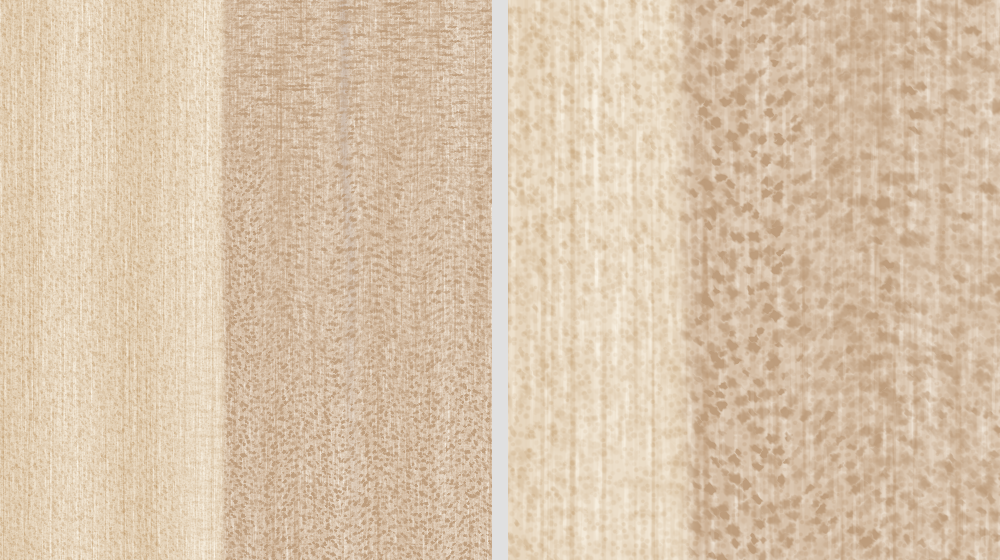
Left: the whole. Right: its middle third, enlarged.
Give the GLSL for this texture, as a WebGL 1 fragment shader.

```glsl
precision highp float;
// Two joined boards of pale wood: creamy straight grain on the left, pinker
// flecked grain on the right. Flecks, fibres and pores are all scattered
// ellipses from one cellular function; layered sines vary the broad tone.
uniform vec2 u_resolution;

vec3 hash3(vec2 c) {
  vec3 k = vec3(dot(c, vec2(127.1, 311.7)), dot(c, vec2(269.5, 183.3)), dot(c, vec2(419.2, 371.9)));
  return fract(sin(k) * 43758.545);
}

// Smooth variation in about -1..1 from warped sines.
float waves(vec2 p) {
  return 0.5 * sin(p.x + 1.7 * sin(p.y * 0.8 + 1.0))
       + 0.3 * sin(p.x * 2.3 - p.y * 1.1 + 2.0)
       + 0.2 * sin(p.x * 4.1 + p.y * 2.7);
}

// One ellipse per cell; radius is relative to the cell pitch.
float flecks(vec2 p, vec2 pitch, vec2 radius) {
  vec2 q = p / pitch;
  vec2 cell = floor(q);
  float ink = 0.0;
  for (int j = -1; j <= 1; j++) {
    for (int i = -1; i <= 1; i++) {
      vec2 c = cell + vec2(float(i), float(j));
      vec3 h = hash3(c);
      vec2 d = (q - c - h.xy) / (radius * (0.7 + 0.6 * fract(h.z * 7.0)));
      ink = max(ink, (0.4 + 0.6 * h.z) * (1.0 - smoothstep(0.4, 1.1, length(d))));
    }
  }
  return ink;
}

// Ragged offset that breaks up the outlines of flecks.
vec2 ragged(vec2 p) {
  return 0.0013 * vec2(waves(p.yx * vec2(610.0, 430.0)), waves(p * vec2(530.0, 370.0)));
}

vec3 creamBoard(vec2 p, float tooth, float fibre) {
  float band = cos((p.x - 0.137) * 28.5 + 0.3 * sin(p.y * 4.0));
  vec2 slanted = p + ragged(p) + vec2(0.0, 0.5 * p.x);
  float pores = flecks(slanted, vec2(0.008, 0.0105), vec2(0.42, 0.38));
  float lines = flecks(p + 3.0, vec2(0.013, 0.6), vec2(0.12, 0.75));
  float paleLines = flecks(p + 7.0, vec2(0.014, 0.3), vec2(0.13, 0.6));

  // Broad faint ripples beside the joint, in the lower half.
  float rippled = smoothstep(0.30, 0.36, p.x) * (1.0 - smoothstep(0.35, 0.6, p.y));
  float ripples = flecks(p + ragged(p) + 5.0, vec2(0.034, 0.014), vec2(0.6, 0.26));
  float ink = mix(pores, 0.8 * ripples, 0.7 * rippled);

  float tone = 0.72 + 0.36 * band + 0.2 * smoothstep(0.3, 0.36, p.x);
  tone -= 1.35 * ink + 0.85 * lines - 0.8 * paleLines;
  tone += 0.9 * (fibre - 0.25) - 0.9 * (tooth - 0.3);
  return mix(vec3(0.87, 0.785, 0.67), vec3(0.912, 0.85, 0.76), tone);
}

vec3 pinkBoard(vec2 p, float tooth, float fibre) {
  // Fleck slope drifts across the board; flecks widen towards the top.
  vec2 rough = p + ragged(p);
  vec2 bent = rough + vec2(0.0, 0.008 * sin(p.x * 43.0 + 3.0 * p.y));
  float top = smoothstep(0.6, 0.9, p.y + 0.1 * waves(p * vec2(19.0, 6.0)));
  float small = flecks(bent, vec2(0.0085, 0.0098), vec2(0.47, 0.36));
  float medium = flecks(bent + 4.0, vec2(0.0135, 0.0125), vec2(0.5, 0.3));
  float wide = flecks(rough + 9.0, vec2(0.032, 0.0135), vec2(0.52, 0.22));
  float middle = smoothstep(0.2, 0.55, p.y) * smoothstep(0.44, 0.52, p.x);
  float ink = mix(mix(small, medium, 0.75 * middle), max(wide, 0.65 * small), top);
  ink *= 0.9 + 0.25 * waves(vec2(p.x * 75.0, p.y * 5.0));
  ink *= 0.75 + 0.7 * (1.0 - fibre) * (1.0 - 0.5 * top) * 0.7;

  float darkLines = flecks(p + 2.0, vec2(0.016, 0.22), vec2(0.12, 0.6));
  float paleLines = flecks(p + 6.0, vec2(0.012, 0.07), vec2(0.15, 0.6));
  float paleSpecks = flecks(bent + 13.0, vec2(0.009, 0.0095), vec2(0.36, 0.4));
  float weave = flecks(p + 8.0, vec2(0.07, 0.006), vec2(0.7, 0.3));
  float tone = 0.42 + 0.4 * waves(vec2(p.x * 31.0, p.y * 2.0));
  tone -= 0.45 * (1.0 - smoothstep(0.40, 0.49, p.x));
  tone += 0.75 * paleLines + 0.7 * paleSpecks + 0.8 * (fibre - 0.25);
  tone -= 0.9 * (tooth - 0.3) + 0.85 * darkLines + 0.7 * top * (weave - 0.3);
  vec3 wood = mix(vec3(0.83, 0.735, 0.635), vec3(0.878, 0.808, 0.73), tone);

  // A narrow grey mineral streak, leaning and fading downwards.
  float centre = 0.635 - 0.023 * p.y + 0.003 * sin(p.y * 15.0);
  float streak = exp(-pow((p.x - centre) / 0.009, 2.0)) * smoothstep(-0.2, 0.9, p.y);
  wood = mix(wood, vec3(0.74, 0.67, 0.625), 0.5 * streak);
  return mix(wood, vec3(0.735, 0.605, 0.475), clamp(1.15 * ink, 0.0, 0.92));
}

void main() {
  vec2 p = gl_FragCoord.xy / u_resolution.y;
  p.x += 0.0008 * sin(p.y * 9.0 + p.x * 20.0);

  // Fine surface texture shared by both boards.
  float tooth = flecks(p + 1.0, vec2(0.0042, 0.0046), vec2(0.48, 0.42));
  float fibre = flecks(p + 11.0, vec2(0.0065, 0.035), vec2(0.27, 0.55));

  float joint = 0.398 + 0.002 * sin(p.y * 7.0) + 0.003 * waves(p * vec2(90.0, 240.0));
  float side = smoothstep(joint - 0.007, joint + 0.009, p.x);
  vec3 colour = mix(creamBoard(p, tooth, fibre), pinkBoard(p, tooth, fibre), side);
  gl_FragColor = vec4(colour, 1.0);
}
```
